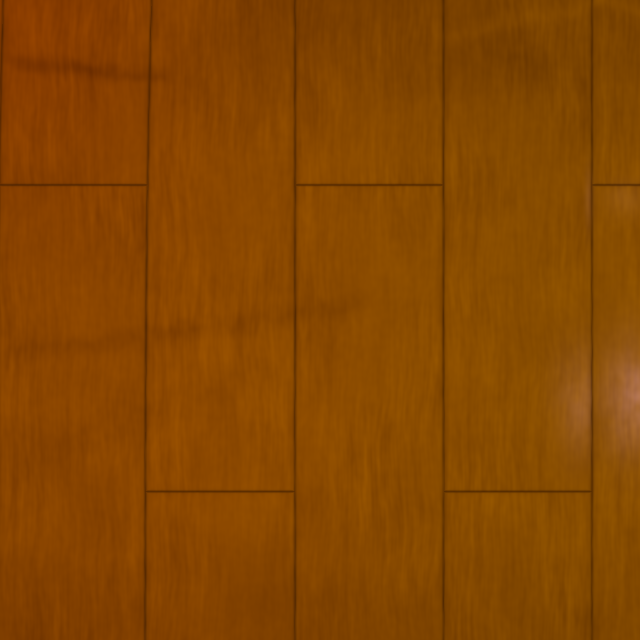
Write a WebGL 1 fragment shader that draws this texture.

```glsl
precision highp float;

uniform vec2 u_resolution;

const float PLANK_WIDTH = 0.232;
const float PLANK_LENGTH = 0.958;
const float FIRST_SEAM = -0.003;
const vec3 RED_WOOD = vec3(0.565, 0.25, 0.0);
const vec3 ORANGE_WOOD = vec3(0.565, 0.286, 0.0);
const vec3 OLIVE_WOOD = vec3(0.55, 0.315, 0.0);
const vec3 SEAM_COLOR = vec3(0.23, 0.105, 0.005);
const vec3 GLARE_COLOR = vec3(0.13, 0.12, 0.25);

vec2 hash2(vec2 p) {
  vec3 q = fract(p.xyx * vec3(0.1031, 0.103, 0.0973));
  q += dot(q, q.yzx + 33.33);
  return fract((q.xx + q.yz) * q.zy);
}

float cornerSlope(vec2 cell, vec2 corner, vec2 f) {
  float angle = 6.28318 * hash2(cell + corner).x;
  return dot(vec2(cos(angle), sin(angle)), f - corner);
}

float gradientNoise(vec2 p) {
  vec2 cell = floor(p);
  vec2 f = p - cell;
  vec2 w = f * f * f * (f * (f * 6.0 - 15.0) + 10.0);
  float low = mix(cornerSlope(cell, vec2(0.0, 0.0), f), cornerSlope(cell, vec2(1.0, 0.0), f), w.x);
  float high = mix(cornerSlope(cell, vec2(0.0, 1.0), f), cornerSlope(cell, vec2(1.0, 1.0), f), w.x);
  return mix(low, high, w.y);
}

float fbm(vec2 p) {
  float sum = 0.0;
  float gain = 1.0;
  for (int i = 0; i < 3; i++) {
    sum += gain * gradientNoise(p);
    p = p * 2.03 + 17.3;
    gain *= 0.55;
  }
  return sum;
}

float bell(float d, float width) {
  return exp(-d * d / (width * width));
}

float blob(vec2 p, vec2 center, vec2 size) {
  vec2 q = (p - center) / size;
  return exp(-dot(q, q));
}

// Soft stroke between two points
float smear(vec2 p, vec2 a, vec2 b, float width) {
  vec2 ab = b - a;
  float t = clamp(dot(p - a, ab) / dot(ab, ab), 0.0, 1.0);
  return bell(length(p - a - ab * t), width);
}

// Distance to the nearest whole number
float edgeDistance(float t) {
  return 0.5 - abs(fract(t) - 0.5);
}

// Brightness of the lengthwise wood grain
float woodGrain(vec2 p, vec2 seed) {
  vec2 q = p + seed * 37.0;
  q.x += 0.008 * gradientNoise(q * vec2(8.0, 7.0));
  float broad = gradientNoise(q * vec2(40.0, 4.0));
  float streaks = gradientNoise(q * vec2(90.0, 9.0));
  float fibers = gradientNoise(q * vec2(190.0, 26.0));
  float flecks = gradientNoise(q * vec2(110.0, 75.0));
  float strength = 0.8 + 1.0 * gradientNoise(q * vec2(7.0, 5.0) + 9.0);
  return (0.05 * broad + 0.08 * streaks + 0.055 * fibers) * strength + 0.025 * flecks;
}

// Dark scuffs and a pale stroke lying across the boards
float surfaceMarks(vec2 p) {
  vec2 q = p + 0.016 * vec2(fbm(p * 9.0), fbm(p * 9.0 + 40.0));
  float dark = 0.10 * smear(q, vec2(0.02, 0.905), vec2(0.25, 0.88), 0.014);
  dark += 0.08 * smear(q, vec2(0.03, 0.45), vec2(0.3, 0.485), 0.016);
  dark += 0.06 * smear(q, vec2(0.3, 0.485), vec2(0.56, 0.525), 0.018);
  dark += 0.04 * smear(q, vec2(0.08, 0.3), vec2(0.4, 0.42), 0.025);
  dark += 0.06 * blob(q, vec2(0.79, 0.9), vec2(0.1, 0.035));
  float pale = smear(q, vec2(0.71, 0.94), vec2(0.94, 0.995), 0.014);
  pale += smear(q, vec2(0.94, 0.995), vec2(1.02, 0.975), 0.012);
  return 0.055 * pale - dark * (0.8 + 1.1 * fbm(p * 14.0));
}

void main() {
  vec2 p = gl_FragCoord.xy / u_resolution;

  // Staggered planks whose left seams bend near the top
  float bend = mix(-0.002, 0.008, p.y * p.y * p.y) * (1.0 - smoothstep(0.25, 0.42, p.x));
  float across = (p.x - FIRST_SEAM - bend) / PLANK_WIDTH;
  float column = floor(across);
  float jointHeight = mix(0.711, 0.232, mod(column, 2.0));
  float along = (p.y - jointHeight) / PLANK_LENGTH;
  vec2 seed = hash2(vec2(column, floor(along)) + 12.0);
  float sideGap = edgeDistance(across) * PLANK_WIDTH;
  float endGap = edgeDistance(along) * PLANK_LENGTH;

  // Stain drifting from red through orange to olive
  vec3 color = mix(ORANGE_WOOD, OLIVE_WOOD, smoothstep(0.1, 0.95, p.x));
  color = mix(color, RED_WOOD, blob(p, vec2(0.0, 1.0), vec2(0.25, 0.33)));

  // Light falloff, plank tone, grain and wear; darker wood turns redder
  float shade = 0.94 + 0.05 * blob(p, vec2(0.55, 0.4), vec2(0.6, 0.4));
  shade -= 0.085 * smoothstep(0.72, 1.0, p.y) * smoothstep(0.1, 0.5, p.x);
  shade -= 0.06 * (1.0 - smoothstep(0.0, 0.25, p.y));
  shade += 0.02 * (seed.x - 0.5) + woodGrain(p, seed);
  shade += 0.05 * fbm(p * vec2(10.0, 8.0) + seed * 20.0) + surfaceMarks(p);
  color *= vec3(shade, pow(max(shade, 0.0), 1.35), 1.0);

  // Window glare, broken at the seam between boards
  float lastBoard = step(4.0, column);
  float glare = 0.6 * blob(p, vec2(0.91, 0.375), vec2(0.038, 0.075)) * (1.0 - lastBoard);
  glare += lastBoard * (0.8 * blob(p, vec2(0.985, 0.38), vec2(0.045, 0.085))
    + 0.5 * blob(p, vec2(1.0, 0.37), vec2(0.02, 0.04)) + 0.25 * blob(p, vec2(0.98, 0.69), vec2(0.03, 0.025)));
  glare += 0.3 * blob(p, vec2(0.92, 0.69), vec2(0.006, 0.045));
  color += GLARE_COLOR * glare * (1.0 + 0.5 * fbm(p * vec2(25.0, 18.0)));

  // Thin worn seams with a soft shadow
  float wear = 0.85 + 0.5 * gradientNoise(vec2(column * 5.3, p.y * 30.0));
  float side = 0.5 * wear * bell(sideGap, 0.0023) + 0.1 * bell(sideGap, 0.007);
  float end = 0.55 * bell(endGap, 0.0019) + 0.06 * bell(endGap, 0.005);
  color = mix(color, SEAM_COLOR, clamp(max(side, end), 0.0, 1.0));

  gl_FragColor = vec4(clamp(color, 0.0, 1.0), 1.0);
}
```
